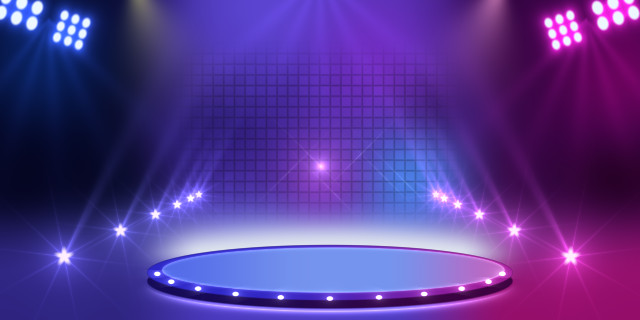
Give the GLSL for this background, as a Shadertoy shader.

```glsl
// An empty show stage: a round podium between rows of floor lights and lamp banks.
// Soft colour pools form the hall; beams, stars, a tiled screen and the podium
// are layered on top with distance functions, mirrored about the stage axis.

#define AXIS .992         // x of the mirror axis
#define FLOOR_LIGHTS 6    // lights per side
#define SHRINK .62        // perspective factor between lights
#define TILE .0333        // screen tile size
#define BULB_STEP .2856   // angle between podium bulbs
#define DEPTH .026        // podium height

float hash(vec2 p) { return fract(sin(dot(p, vec2(127.1, 311.7))) * 4375.85); }

// Blend a soft pool of colour; place = center, size
void pool(inout vec3 col, vec2 p, vec4 place, vec3 tint) {
    vec2 q = (p - place.xy) / place.zw;
    col = mix(col, tint, .85 * exp(-dot(q, q)));
}

// Approximate signed distance to an ellipse
float ellipse(vec2 q, vec2 r) {
    float k = length(q / r);
    return k * (k - 1.) / max(length(q / (r * r)), .001);
}

float fill(float d) { return smoothstep(1., -1., d * iResolution.y); }

// Cone of light widening from the origin
float beam(vec2 q, float angle, float spread, float reach) {
    vec2 dir = vec2(cos(angle), sin(angle));
    float along = dot(q, dir), across = dot(q, vec2(-dir.y, dir.x));
    float w = across / (.004 + spread * max(along, 0.));
    return exp(-w * w - max(along, 0.) / reach) * smoothstep(-.01, .02, along);
}

// Thin line fading away from the origin
float streak(vec2 q, float angle, float width, float reach) {
    vec2 dir = vec2(cos(angle), sin(angle));
    return exp(-abs(dot(q, vec2(-dir.y, dir.x))) / width - abs(dot(q, dir)) / reach);
}

// Tilted bank of oval bulbs: x is bulb cover, y is halo
vec2 lampBank(vec2 p, float pitch, vec2 count) {
    vec2 q = mat2(.946, -.325, .325, .946) * p / pitch, odd = fract(count);
    vec2 cell = clamp(floor(q - odd + .5) + odd, -count, count);
    float d = (length((q - cell) * vec2(1.15, .9)) - .38) * pitch;
    float rim = length(max(abs(q) - count, 0.)) * pitch;
    return vec2(smoothstep(.005, -.005, d), .65 * exp(-rim / .024) + .35 * exp(-max(d, 0.) / .012));
}

// Wall, floor and coloured pools
vec3 hall(vec2 p) {
    float l = smoothstep(.35, .72, p.x), r = smoothstep(1.2, 1.6, p.x);
    vec3 wall = mix(mix(vec3(.01, .02, .13), vec3(.26, .16, .62), l), vec3(.2, .01, .25), r);
    vec3 ground = mix(mix(vec3(.18, .14, .5), vec3(.29, .22, .74), l), vec3(.58, .05, .41), r);
    vec3 col = mix(ground, wall, smoothstep(.14, .44, p.y));
    pool(col, p, vec4(1.02, .25, .55, .12), vec3(.47, .51, .88));
    pool(col, p, vec4(.87, .98, .34, .22), vec3(.37, .29, .85));
    pool(col, p, vec4(1.17, .8, .22, .25), vec3(.46, .17, .76));
    pool(col, p, vec4(.67, .6, .2, .13), vec3(.14, .08, .43));
    pool(col, p, vec4(1.4, .64, .15, .12), vec3(.18, .04, .37));
    pool(col, p, vec4(1.28, .44, .17, .15), vec3(.27, .55, .94));
    pool(col, p, vec4(1.01, .44, .14, .14), vec3(.49, .19, .69));
    pool(col, p, vec4(1.95, .76, .2, .2), vec3(.45, .01, .38));
    pool(col, p, vec4(.13, .82, .2, .2), vec3(.04, .15, .42));
    pool(col, p, vec4(.05, .45, .25, .11), vec3(.02, .02, .13));
    pool(col, p, vec4(1.95, .44, .2, .11), vec3(.14, 0, .13));
    return col;
}

// Tiled back screen with diagonal glints and a central spark
vec3 screen(vec3 col, vec2 p) {
    float mask = smoothstep(.48, .28, abs(p.x - AXIS)) * smoothstep(.31, .14, abs(p.y - .58));
    vec2 gap = abs(fract(p / TILE) - .5);
    float line = smoothstep(.34, .5, max(gap.x, gap.y));
    col *= 1. - mask * (.22 * line + .06 * hash(floor(p / TILE)));
    for (float n = 0.; n < 6.; n++) {
        vec2 q = p - vec2(.9 + .075 * n, .46 + .07 * sin(n * 2.4));
        col += .12 * mask * streak(q, mod(n, 3.) < 1. ? .785 : -.785, .0018, .08);
    }
    float r = length(p - vec2(1.003, .48));
    return col + vec3(.7, .55, .75) * (exp(-r / .012) + .35 * exp(-r / .055));
}

vec3 podium(vec3 col, vec2 p) {
    vec2 q = p - vec2(1.031, .148), size = vec2(.571, .086);
    float top = ellipse(q, size);
    float body = min(top, ellipse(q + vec2(0, DEPTH), size));
    float across = smoothstep(.48, 1.6, p.x);
    // Haze behind and glow below
    float haze = exp(-pow(max(top, 0.) / .066, 2.)) * smoothstep(.14, .22, p.y);
    col = mix(col, vec3(.86, .88, .93), haze * smoothstep(.64, .4, abs(q.x)));
    col += vec3(.55, .5, .68) * exp(-abs(body - .009) / .007) * smoothstep(.12, .03, p.y);
    // Side, rim and surface
    col = mix(col, mix(vec3(.08, .04, .34), vec3(.24, .01, .25), across), fill(body));
    col = mix(col, mix(vec3(.17, .15, .77), vec3(.62, .1, .58), across * across), fill(top));
    float inner = ellipse(p - vec2(1.042, .156), vec2(.534, .07));
    vec3 surface = mix(vec3(.33, .42, .91), vec3(.46, .58, .93), smoothstep(.5, 1., p.x));
    surface = mix(surface, vec3(.74, .4, .76), smoothstep(1.2, 1.58, p.x));
    col = mix(col, surface, fill(inner)) + .22 * exp(-abs(inner) / .003);
    // Bulbs at equal angles on the front half
    vec2 ring = vec2(.545, .09), r = q - vec2(0, .009);
    float a = atan(r.y / ring.y, r.x / ring.x) + 1.571;
    a = clamp(floor(a / BULB_STEP + .5), -5., 5.) * BULB_STEP - 1.571;
    float d = length((r - ring * vec2(cos(a), sin(a))) * vec2(.7, 1));
    return col + .9 * smoothstep(.009, .004, d) + .35 * exp(-d / .01);
}

void mainImage(out vec4 fragColor, in vec2 fragCoord) {
    vec2 p = fragCoord / iResolution.xy * vec2(2, 1), m = vec2(abs(p.x - AXIS), p.y);
    float side = smoothstep(.7, 1.3, p.x), scale = 1.;
    vec3 tint = mix(vec3(.25, .38, 1), vec3(.95, .16, .82), side);
    vec3 glow = mix(tint, vec3(.75, .55, 1), .5), col = screen(hall(p), p);
    // Ceiling spots and lamp rays
    col += mix(vec3(.6, .6, .16), vec3(.75, .6, .55), side) * beam(m - vec2(.58, 1.08), -1.9, .42, .16);
    for (float n = 0.; n < 5.; n++) {
        col += .13 * tint * beam(m - vec2(.84, .94), -2.35 + .36 * n, .08, .28);
        col += vec3(.04, .03, .08) * beam(p - vec2(1, 1.08), -2.4 + .42 * n, .09, .45);
    }
    // Floor lights shrinking toward the back
    for (int i = 0; i < FLOOR_LIGHTS; i++) {
        vec2 q = m - vec2(.328 + .4635 * scale, .4115 - .2135 * scale);
        float size = .35 + .65 * scale, r = length(q) / size;
        col += glow * (.65 * exp(-r / .04) + .22 * beam(q, 2.05, .06, .32 * size));
        for (float k = 0.; k < 5.; k++)
            col += .3 * glow * streak(q, .12 + .628 * k, .0025, .085 * size);
        float petals = .021 + .006 * cos(5. * atan(q.y, q.x) - 1.5);
        col = mix(col, vec3(1, .93, 1), smoothstep(1.4, .5, r / petals));
        scale *= SHRINK;
    }
    // Lamp banks
    vec2 lamps = max(lampBank(m - vec2(.768, .906), .036, vec2(1)),
                     lampBank(m - vec2(.932, .968), .051, vec2(1, .5)));
    col = mix(col + .9 * tint * lamps.y, vec3(.93, .97, 1), lamps.x);
    fragColor = vec4(clamp(podium(col, p), 0., 1.), 1);
}
```
